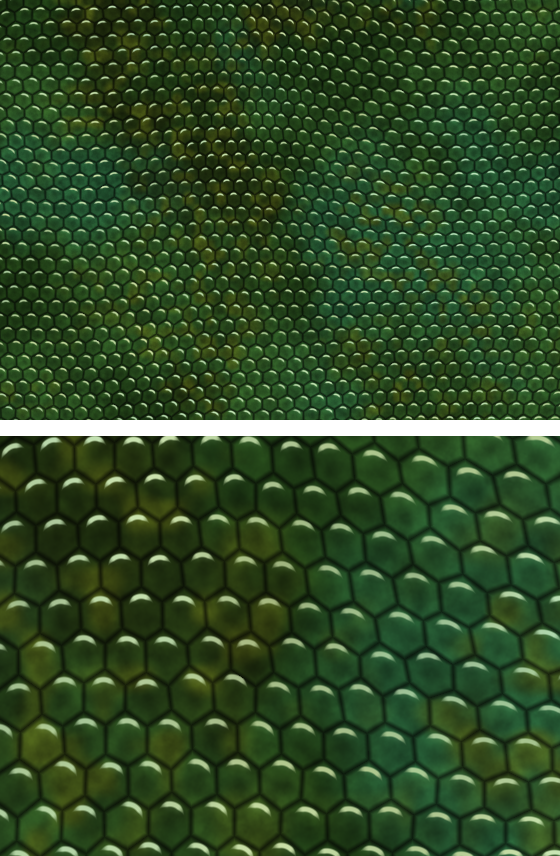
Top, the full canvas; bottom, a detail of the centre.
Give the GLSL for this texture, as a WebGL 1 fragment shader.

```glsl
precision highp float;
uniform vec2 u_resolution;

const vec2 SCALE_SIZE = vec2(0.037, 0.031);   // column and row pitch, in canvas heights
const vec3 DEEP_GREEN = vec3(0.105, 0.205, 0.070);
const vec3 LEAF_GREEN = vec3(0.160, 0.305, 0.125);
const vec3 TEAL = vec3(0.125, 0.325, 0.205);
const vec3 OLIVE = vec3(0.285, 0.325, 0.075);
const vec3 BROWN = vec3(0.120, 0.145, 0.035);
const vec3 GLINT = vec3(0.820, 0.920, 0.770);

float hash(vec2 p) {
  return fract(sin(dot(p, vec2(127.1, 311.7))) * 43758.5453);
}

float noise(vec2 p) {
  vec2 i = floor(p);
  vec2 f = fract(p);
  f = f * f * (3.0 - 2.0 * f);
  float low = mix(hash(i), hash(i + vec2(1.0, 0.0)), f.x);
  float high = mix(hash(i + vec2(0.0, 1.0)), hash(i + vec2(1.0, 1.0)), f.x);
  return mix(low, high, f.y);
}

float fbm(vec2 p) {
  float sum = 0.0;
  float weight = 0.5;
  for (int i = 0; i < 4; i++) {
    sum += weight * noise(p);
    p = mat2(1.6, 1.2, -1.2, 1.6) * p + 7.3;
    weight *= 0.5;
  }
  return sum / 0.9375;
}

// Bends the rows and stretches the scales
vec2 warp(vec2 p, float amount) {
  vec2 bend = vec2(noise(p * 2.4 + 3.1), noise(p * 2.2 + 17.7));
  return p + amount * (bend - 0.5);
}

// Staggered cells: offset from the centre (xy), distance to the border (z), cell id (w)
vec4 scaleCell(vec2 p) {
  vec2 grid = p / SCALE_SIZE;
  float aspect = SCALE_SIZE.y / SCALE_SIZE.x;
  float nearest = 9.0;
  float second = 9.0;
  vec2 nearOffset = vec2(0.0);
  vec2 nextOffset = vec2(0.0);
  float id = 0.0;
  for (int j = -1; j <= 1; j++) {
    for (int i = -1; i <= 1; i++) {
      float row = floor(grid.y) + float(j);
      float stagger = 0.5 * mod(row, 2.0);
      vec2 cell = vec2(floor(grid.x - stagger) + float(i), row);
      vec2 jitter = vec2(hash(cell + 5.2), hash(cell + 41.9)) - 0.5;
      vec2 centre = cell + vec2(0.5 + stagger, 0.5) + 0.14 * jitter;
      vec2 offset = (grid - centre) * vec2(1.0, aspect);
      float d = length(offset);
      if (d < nearest) {
        second = nearest;
        nextOffset = nearOffset;
        nearest = d;
        nearOffset = offset;
        id = hash(cell);
      } else if (d < second) {
        second = d;
        nextOffset = offset;
      }
    }
  }
  float gap = max(length(nextOffset - nearOffset), 0.001);
  float border = (second * second - nearest * nearest) / (2.0 * gap);
  return vec4(nearOffset, border, id);
}

// Tapered arc along the upper rim
float rimArc(vec2 v, float tilt, float radius, float thickness, float blur) {
  float angle = atan(v.x, v.y) - tilt;
  float taper = 1.0 - smoothstep(0.35, 1.05, abs(angle));
  float d = abs(length(v) - radius) - thickness * taper;
  return taper * (1.0 - smoothstep(-0.5 * blur, 0.5 * blur, d));
}

// Broad drifting pigment with small blotches
vec3 skinColor(vec2 p) {
  float shade = fbm(p * 3.0 + 11.0);
  float cool = fbm(p * 3.4 + 29.0);
  float warm = fbm(p * 4.2 + 53.0);
  float fleck = noise(p * 38.0 + 8.0);
  vec3 color = mix(DEEP_GREEN, LEAF_GREEN, smoothstep(0.28, 0.62, shade));
  color = mix(color, TEAL, 0.75 * smoothstep(0.45, 0.70, cool));
  color = mix(color, BROWN, 0.70 * smoothstep(0.54, 0.74, warm) * smoothstep(0.60, 0.35, shade));
  float gold = smoothstep(0.46, 0.68, warm) * smoothstep(0.35, 0.85, fleck);
  return mix(color, OLIVE, 0.65 * gold);
}

void main() {
  vec2 p = gl_FragCoord.xy / u_resolution.y;
  float pixel = 1.0 / (u_resolution.y * SCALE_SIZE.x);
  vec4 cell = scaleCell(warp(p, 0.075));
  vec2 v = cell.xy;

  // Mottled, domed scale body with dark seams
  float mottle = 0.72 + 0.56 * fbm(p * 85.0);
  float dome = 0.92 + 0.16 * smoothstep(0.05, 0.35, length(v + vec2(0.0, 0.08)));
  float seam = smoothstep(-0.02, 0.10 + 0.5 * pixel, cell.z);
  vec3 color = skinColor(p) * mottle * dome * (0.88 + 0.24 * cell.w);
  color *= mix(0.38, 1.0, seam);

  // Soft sheen and sharp glint on the upper rim
  float tilt = 0.15 + 0.9 * (noise(p * 3.0 + 71.0) - 0.5) + 0.3 * (cell.w - 0.5);
  float strength = 0.65 + 0.35 * noise(p * 9.0 + 23.0);
  float sheen = rimArc(v, tilt, 0.33, 0.06, 0.20);
  float glint = rimArc(v, tilt, 0.36, 0.052, 0.03 + pixel);
  vec3 tint = mix(vec3(1.06, 0.97, 0.80), vec3(0.92, 1.02, 1.06), fbm(p * 6.0 + 37.0));
  color += 0.10 * sheen * GLINT;
  color = mix(color, GLINT * tint, glint * strength);

  gl_FragColor = vec4(color, 1.0);
}
```
